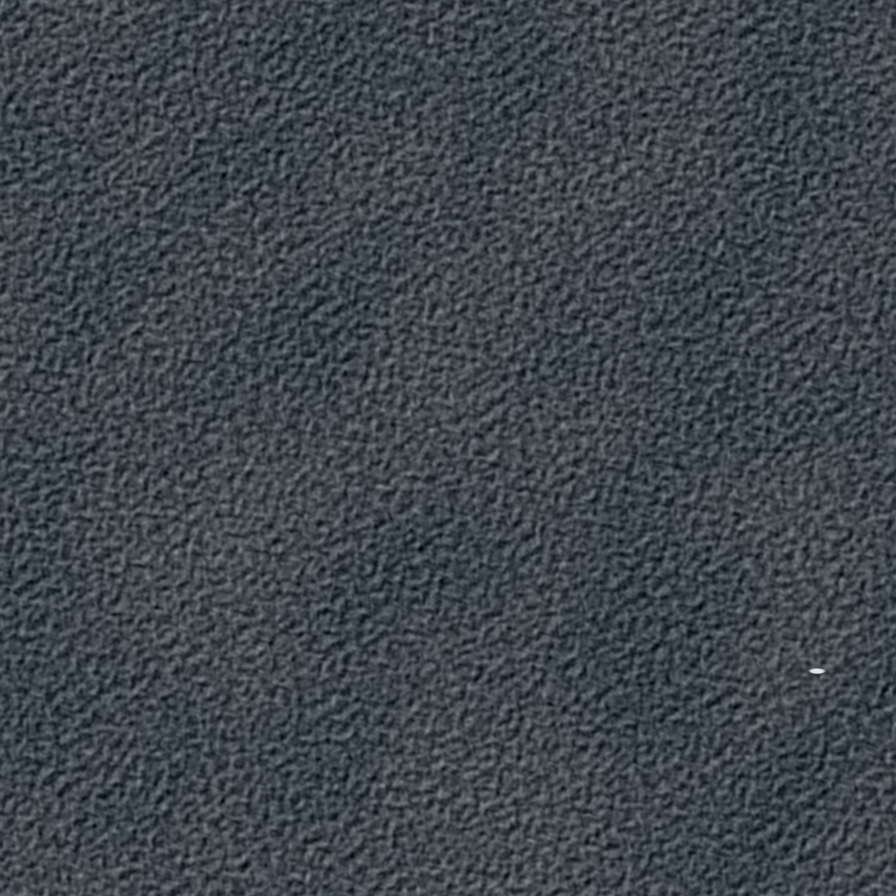
A Shadertoy shader for this texture:

```glsl
const vec3 BASE_COLOR = vec3(0.248, 0.277, 0.303);
const vec3 WARM_TINT = vec3(0.008, 0.004, -0.006);
const vec3 FLECK_COLOR = vec3(0.88, 0.90, 0.89);

const float GRAIN_SCALE = 104.0;     // grains across the canvas
const float GRAIN_ANGLE = 0.6;       // direction of their long axis
const float GRAIN_STRETCH = 1.08;
const float RELIEF_CONTRAST = 0.185;
const float DOME_CONTRAST = 0.155;   // bright tops, dark crevices
const float FINE_WEIGHT = 0.5;
const float WARP_AMOUNT = 0.3;
const vec2 LIGHT_DIR = vec2(-0.65, 0.76);
const float LIGHT_STEP = 0.0027;

const float MOTTLE_SCALE = 6.0;
const float MOTTLE_CONTRAST = 0.042;
const float SPECK_SCALE = 230.0;
const float SPECK_CONTRAST = 0.05;

const vec2 FLECK_POS = vec2(0.912, 0.251);
const vec2 FLECK_RADIUS = vec2(0.010, 0.0035);

mat2 rotation(float angle) {
    float c = cos(angle), s = sin(angle);
    return mat2(c, -s, s, c);
}

// Unit gradient from an integer hash of the lattice cell
vec2 latticeGradient(vec2 cell) {
    uvec2 q = uvec2(ivec2(cell) + 4096);
    uint h = q.x * 1597334677u ^ q.y * 3812015801u;
    h = (h ^ (h >> 15)) * 2246822519u;
    h = (h ^ (h >> 13)) * 3266489917u;
    h ^= h >> 16;
    float angle = float(h & 65535u) / 65536.0 * 6.28319;
    return vec2(cos(angle), sin(angle));
}

float gradientNoise(vec2 p) {
    vec2 i = floor(p), f = fract(p);
    vec2 u = f * f * f * (f * (f * 6.0 - 15.0) + 10.0);
    vec2 e = vec2(1.0, 0.0);
    float a = dot(latticeGradient(i), f);
    float b = dot(latticeGradient(i + e.xy), f - e.xy);
    float c = dot(latticeGradient(i + e.yx), f - e.yx);
    float d = dot(latticeGradient(i + e.xx), f - e.xx);
    return mix(mix(a, b, u.x), mix(c, d, u.x), u.y);
}

// Pebbled height: small grains with a finer layer on top
float leatherHeight(vec2 uv) {
    vec2 p = rotation(GRAIN_ANGLE) * uv * GRAIN_SCALE;
    p.x /= GRAIN_STRETCH;
    p += WARP_AMOUNT * vec2(gradientNoise(p * 0.6 + 31.0), gradientNoise(p * 0.6 + 67.0));
    float coarse = gradientNoise(p);
    float fine = gradientNoise(rotation(0.6) * p * 1.7 + 13.0);
    return coarse + FINE_WEIGHT * fine;
}

// Soft diagonal patches of lighter and darker tone
float mottle(vec2 uv) {
    vec2 p = rotation(0.8) * uv * MOTTLE_SCALE;
    p.x *= 0.6;
    return gradientNoise(p + 5.0) + 0.5 * gradientNoise(p * 2.3 + 19.0);
}

void mainImage(out vec4 fragColor, in vec2 fragCoord) {
    vec2 uv = fragCoord / iResolution.y;

    // Side light on the relief, plus shading by height
    vec2 offset = LIGHT_DIR * LIGHT_STEP;
    float relief = leatherHeight(uv - offset) - leatherHeight(uv + offset);
    float dome = leatherHeight(uv);
    float patches = mottle(uv);
    float specks = gradientNoise(uv * SPECK_SCALE + 41.0);

    float tone = RELIEF_CONTRAST * relief
               + DOME_CONTRAST * dome
               + MOTTLE_CONTRAST * patches
               + SPECK_CONTRAST * specks;
    vec3 color = BASE_COLOR + tone + WARM_TINT * patches;

    // One pale fleck with a faint shadow trailing to its left
    vec2 d = (uv - FLECK_POS) / FLECK_RADIUS;
    float trail = exp(-dot(d + vec2(2.0, 0.0), d + vec2(2.0, 0.0)));
    color *= 1.0 - 0.3 * trail;
    color = mix(color, FLECK_COLOR, 1.0 - smoothstep(0.55, 1.1, length(d)));

    fragColor = vec4(clamp(color, 0.0, 1.0), 1.0);
}
```
